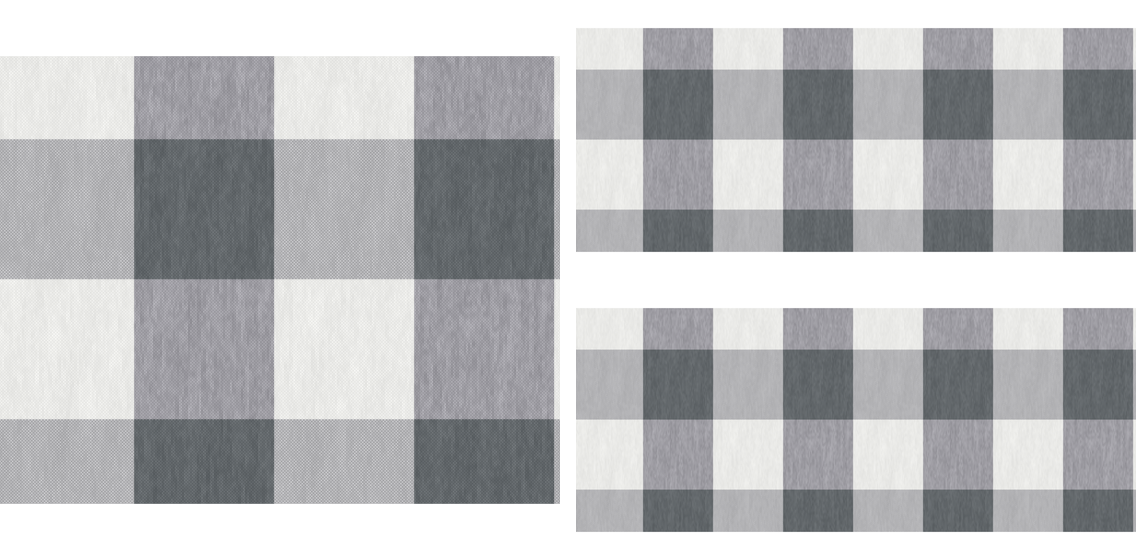
Left, the tile; right, the same tile 2 across and 2 down.
Write a Shadertoy shader that draws this pattern.

```glsl
const float TAU = 6.2831853;

float hash(vec2 p) {
    return fract(sin(dot(p, vec2(127.1, 311.7))) * 43758.5);
}

// Yarn thickness varying along each vertical thread, wrapping on both axes
float slub(vec2 uv, vec2 cells) {
    float thread = mod(floor(uv.x * cells.x), cells.x);
    float along = uv.y * cells.y + hash(vec2(thread, 7.0)) * cells.y;
    float k = floor(along);
    float a = hash(vec2(thread, mod(k, cells.y)));
    float b = hash(vec2(thread, mod(k + 1.0, cells.y)));
    return mix(a, b, smoothstep(0.0, 1.0, along - k)) - 0.5;
}

// Coverage of a dyed band: a quarter canvas wide, twice per canvas
float band(float t, float center, float soft) {
    float d = 0.125 - 0.5 * abs(fract((t - center) * 2.0 + 0.5) - 0.5);
    return smoothstep(-soft, soft, d);
}

// Staggered thread crossings, from -1 to 1, faded where too fine to resolve
float weave(vec2 uv, float pixel) {
    vec2 wave = cos(TAU * 176.0 * uv);
    float fade = 1.0 - smoothstep(0.36, 0.6, 176.0 * pixel);
    return wave.x * wave.y * fade;
}

void mainImage(out vec4 fragColor, in vec2 fragCoord) {
    vec2 uv = fragCoord / iResolution.xy;
    float pixel = 1.0 / min(iResolution.x, iResolution.y);
    float soft = max(0.7 * pixel, 0.0006);

    float crossing = weave(uv, pixel);
    float fine = slub(uv, vec2(256.0, 96.0));
    float streak = slub(uv, vec2(128.0, 20.0));

    // Warp and weft bands, with thread ends nudging their borders
    float warp = band(uv.x + 0.0006 * crossing, 0.3646, soft);
    float weft = band(uv.y + 0.0005 * crossing, 0.6263, soft);

    // Four blends of dyed and undyed yarn
    vec3 cream = vec3(0.915, 0.915, 0.905);
    vec3 silver = vec3(0.70, 0.70, 0.71);
    vec3 mauve = vec3(0.62, 0.615, 0.64);
    vec3 slate = vec3(0.385, 0.405, 0.418);
    vec3 color = mix(mix(cream, silver, weft), mix(mauve, slate, weft), warp);

    // Texture contrast follows the yarn blend
    float relief = mix(mix(0.030, 0.085, weft), mix(0.045, 0.035, weft), warp);
    float wear = mix(0.045, mix(0.11, 0.075, weft), warp);
    color += relief * crossing * (1.0 + 0.8 * fine);
    color += wear * (0.6 * fine + 0.5 * streak);

    // Soft unevenness across the cloth
    color += 0.004 * (sin(TAU * (7.0 * uv.x + sin(TAU * uv.y)))
                    + sin(TAU * (11.0 * uv.x - 2.0 * uv.y)));

    // Plain white margins above and below the cloth
    float cloth = smoothstep(-soft, soft, 0.3997 - abs(uv.y - 0.5));
    fragColor = vec4(mix(vec3(1.0), clamp(color, 0.0, 1.0), cloth), 1.0);
}
```
